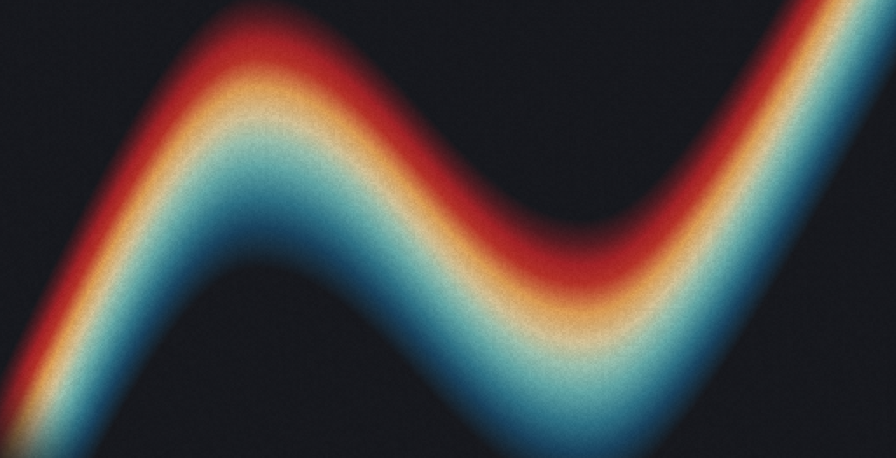
Reproduce this background procedurally as a WebGL 2 fragment shader.

```glsl
#version 300 es
precision highp float;
// A soft glowing ribbon that rises, dips and rises again over a dark ground.
// A smooth centre curve gives each point a signed vertical offset, which
// selects a colour from a ramp; fine grain is laid over the lit part.

uniform vec2 u_resolution;
out vec4 outColor;

const float ASPECT = 1.959;
const float PI = 3.14159;
const vec3 GROUND = vec3(0.088, 0.094, 0.114);
const vec2 CREST = vec2(0.561, 0.809);
const vec2 TROUGH = vec2(1.276, 0.316);

// Colour stops from above the ribbon to below it: rgb, offset
const int STOPS = 11;
const vec4 RAMP[STOPS] = vec4[STOPS](
    vec4(0.088, 0.094, 0.114, -0.205),
    vec4(0.330, 0.105, 0.130, -0.152),
    vec4(0.630, 0.130, 0.150, -0.104),
    vec4(0.700, 0.190, 0.150, -0.064),
    vec4(0.850, 0.600, 0.320,  0.000),
    vec4(0.810, 0.745, 0.580,  0.064),
    vec4(0.590, 0.740, 0.670,  0.115),
    vec4(0.370, 0.640, 0.640,  0.173),
    vec4(0.175, 0.440, 0.520,  0.242),
    vec4(0.095, 0.260, 0.370,  0.305),
    vec4(0.088, 0.094, 0.114,  0.395)
);

float hash(vec2 p) {
    return fract(sin(dot(p, vec2(127.1, 311.7))) * 43758.5453);
}

// Rounded at zero, then straight: one arm of a hyperbola
float softArm(float d, float height, float bend) {
    float t = d / bend;
    return height * (sqrt(1.0 + t * t) - 1.0);
}

// Height of the ribbon centre: arm, cosine descent, arm
float ribbonHeight(float x) {
    float t = clamp((x - CREST.x) / (TROUGH.x - CREST.x), 0.0, 1.0);
    float descent = mix(CREST.y, TROUGH.y, 0.5 - 0.5 * cos(PI * t));
    float leftArm = softArm(max(CREST.x - x, 0.0), 0.587, 0.255);
    float rightArm = softArm(max(x - TROUGH.x, 0.0), 0.497, 0.255);
    return descent - leftArm + rightArm;
}

vec3 rampColor(float offset) {
    vec3 color = RAMP[0].rgb;
    for (int i = 1; i < STOPS; i++) {
        float lower = RAMP[i - 1].w;
        float t = clamp((offset - lower) / (RAMP[i].w - lower), 0.0, 1.0);
        color = mix(color, RAMP[i].rgb, t);
    }
    return color;
}

// Two sizes of speckle, centred on zero
float grain(vec2 p, float cells) {
    float fine = hash(floor(p * cells));
    float coarse = hash(floor(p * cells * 0.5) + 17.0);
    return 0.6 * fine + 0.4 * coarse - 0.5;
}

void main() {
    vec2 uv = gl_FragCoord.xy / u_resolution;
    vec2 p = vec2(uv.x * ASPECT, uv.y);

    // Ribbon colour by vertical distance below the centre curve
    vec3 color = rampColor(ribbonHeight(p.x) - p.y);

    // Fade into the ground at the lower left corner
    color = mix(GROUND, color, smoothstep(-0.1, 0.3, p.x + p.y));

    // Grain grows with brightness
    float light = dot(color, vec3(0.3, 0.59, 0.11));
    color += grain(p, 262.0) * (0.008 + 0.09 * light);

    outColor = vec4(clamp(color, 0.0, 1.0), 1.0);
}
```
